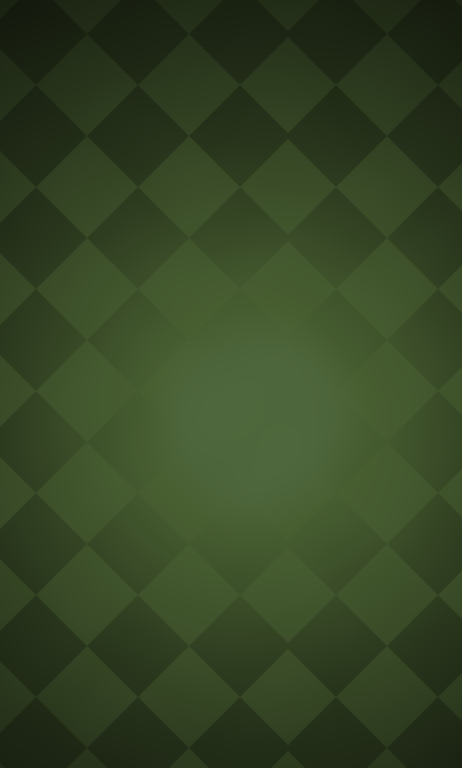
A WebGL 2 fragment shader for this background:

```glsl
#version 300 es
precision highp float;

uniform vec2 u_resolution;
out vec4 fragColor;

// Lengths are fractions of the canvas height
const float TILE_PERIOD = 0.1328;
const vec2 TILE_ORIGIN = vec2(0.1133, 0.8893);
const float FOLD_X = 0.375;
const vec2 GLOW_CENTER = vec2(0.332, 0.4505);
const float GLOW_RADIUS = 0.61;
const vec3 FELT_GREEN = vec3(0.298, 0.393, 0.205);
const vec3 CORE_TINT = vec3(0.012, 0.012, 0.030);
const vec2 CORE_FADE = vec2(0.08, 0.16);
const vec2 CONTRAST_FADE = vec2(0.08, 0.42);
const float DARK_TILE = 0.74;
const float GRAIN = 0.003;

// Signed distance to the nearest light diamond, negative inside
float diamondDistance(vec2 p) {
  p.x = FOLD_X - abs(p.x - FOLD_X);
  vec2 cell = abs(fract((p - TILE_ORIGIN) / TILE_PERIOD + 0.5) - 0.5);
  return (cell.x + cell.y - 0.5) * TILE_PERIOD * 0.7071;
}

// Soft layered sines, about -1 to 1
float softGrain(vec2 p) {
  return 0.5 * sin(p.x * 37.0 + 2.0 * sin(p.y * 23.0))
       + 0.5 * sin(p.y * 41.0 + 2.0 * sin(p.x * 29.0));
}

void main() {
  vec2 p = gl_FragCoord.xy / u_resolution.y;
  float pixel = 1.0 / u_resolution.y;
  float r = length(p - GLOW_CENTER);

  // Radial light with a cooler core
  float falloff = r / GLOW_RADIUS;
  vec3 color = FELT_GREEN * exp(-falloff * falloff);
  color += CORE_TINT * (1.0 - smoothstep(CORE_FADE.x, CORE_FADE.y, r));

  // Checkered diamonds, fading out inside the glow
  float dark = smoothstep(-pixel, pixel, diamondDistance(p));
  float contrast = smoothstep(CONTRAST_FADE.x, CONTRAST_FADE.y, r);
  color *= mix(1.0, DARK_TILE, dark * contrast);

  color += GRAIN * softGrain(p);
  fragColor = vec4(color, 1.0);
}
```
